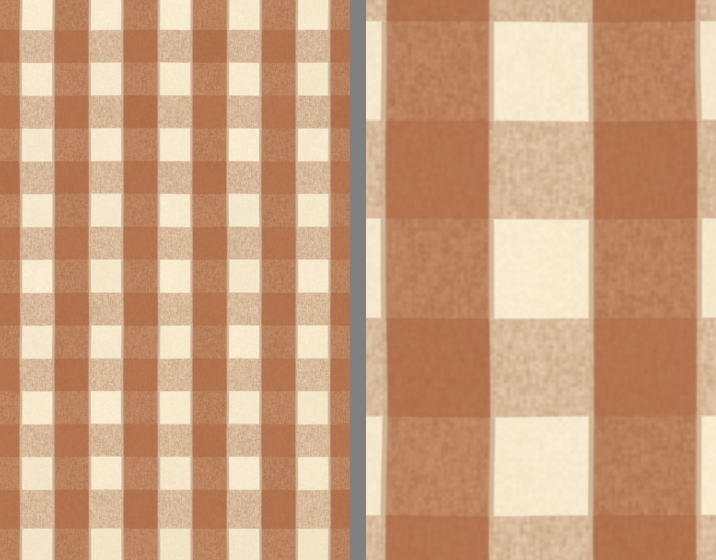
Left, the full canvas; right, a detail of the centre.
Reproduce this pattern procedurally as a WebGL 2 fragment shader.

```glsl
#version 300 es
precision highp float;
// Woven gingham cloth: rust stripes crossing on a cream ground.

uniform vec2 u_resolution;
out vec4 outColor;

// Layout, in repeats across the canvas; rows are counted from the top
const vec2 REPEATS = vec2(5.074, 8.524);
const vec2 FIRST_BAND = vec2(0.039, 0.705);  // centre of a coloured band
const float BAND_HALF = 0.249;               // half width, in repeats
const float WOBBLE = 0.012;                  // edge drift, in repeats
const float HEM_STRETCH = 0.0107;            // taller last band at the bottom
const float SEAM_HALF = 0.008;
const float SEAM_STRENGTH = 0.6;

// Weave
const vec2 WARP_FREQ = vec2(320.0, 150.0);
const vec2 WEFT_FREQ = vec2(130.0, 400.0);
const float GRAIN_CREAM = 0.035;
const float GRAIN_WARP = 0.085;
const float GRAIN_WEFT = 0.12;
const float GRAIN_CROSS = 0.03;
const float CELL_VARIATION = 0.016;

// Colours
const vec3 CREAM = vec3(0.98, 0.93, 0.83);
const vec3 CREAM_AGED = vec3(0.95, 0.89, 0.77);
const vec3 WARP_RUST = vec3(0.73, 0.51, 0.37);
const vec3 WEFT_TAN = vec3(0.84, 0.72, 0.60);
const vec3 CROSS_RUST = vec3(0.70, 0.45, 0.31);
const vec3 SEAM = vec3(0.73, 0.58, 0.45);
const vec3 GRAIN_TINT = vec3(0.75, 1.0, 1.1);

float hash(vec2 p) {
    vec3 q = fract(p.xyx * vec3(0.1031, 0.1030, 0.0973));
    q += dot(q, q.yzx + 33.33);
    return fract((q.x + q.y) * q.z);
}

float noise(vec2 p) {
    vec2 i = floor(p);
    vec2 f = fract(p);
    f = f * f * (3.0 - 2.0 * f);
    return mix(mix(hash(i), hash(i + vec2(1.0, 0.0)), f.x),
               mix(hash(i + vec2(0.0, 1.0)), hash(i + 1.0), f.x), f.y);
}

// Signed distance to the nearest band edge on both axes, negative inside
vec2 bandDistance(vec2 p) {
    return abs(fract(p + 0.5) - 0.5) - BAND_HALF;
}

void main() {
    vec2 uv = gl_FragCoord.xy / u_resolution;
    vec2 cloth = vec2(uv.x, 1.0 - uv.y);

    // Bands, with slightly uneven edges
    vec2 p = cloth;
    p.y -= HEM_STRETCH * smoothstep(0.88, 0.944, cloth.y);
    p = p * REPEATS - FIRST_BAND;
    p += WOBBLE * (vec2(noise(cloth * vec2(3.0, 14.0)),
                        noise(cloth * vec2(9.0, 5.0) + 40.0)) - 0.5);
    vec2 dist = bandDistance(p);
    vec2 soft = 0.8 * REPEATS / u_resolution + 0.004;
    vec2 band = 1.0 - smoothstep(-soft, soft, dist);

    // Fine threads in both directions, plus broad uneven dye
    float warp = noise(cloth * WARP_FREQ) - 0.5;
    float weft = noise(cloth * WEFT_FREQ + 71.0) - 0.5;
    float speckle = noise(cloth * vec2(270.0, 430.0) + 19.0) - 0.5;
    float grain = 0.5 * warp + 0.4 * weft + 0.5 * speckle;
    float broad = noise(cloth * vec2(7.0, 12.0) + 5.0);

    // Cream ground, yellower in places and toward the bottom
    float age = 0.45 + 0.5 * (broad - 0.5) + 0.7 * warp
              + 0.3 * smoothstep(0.65, 1.0, cloth.y);
    vec3 ground = mix(CREAM, CREAM_AGED, clamp(age, 0.0, 1.0));

    // Four crossings of warp and weft
    vec3 color = mix(mix(ground, WARP_RUST, band.x),
                     mix(WEFT_TAN, CROSS_RUST, band.x), band.y);
    float amount = mix(mix(GRAIN_CREAM, GRAIN_WARP, band.x),
                       mix(GRAIN_WEFT, GRAIN_CROSS, band.x), band.y);
    color += grain * amount * GRAIN_TINT;

    // Tone drift from crossing to crossing
    float cell = hash(floor(p * 2.0 + 0.5) + 50.0) - 0.5;
    color += CELL_VARIATION * (cell + 0.6 * (broad - 0.5));

    // Darker thread along the sides of the vertical bands
    float seam = 1.0 - smoothstep(SEAM_HALF, SEAM_HALF + 2.0 * soft.x,
                                  abs(dist.x - SEAM_HALF));
    seam *= SEAM_STRENGTH * mix(1.0, 0.3, band.y);
    color = mix(color, SEAM, seam);

    outColor = vec4(clamp(color, 0.0, 1.0), 1.0);
}
```
